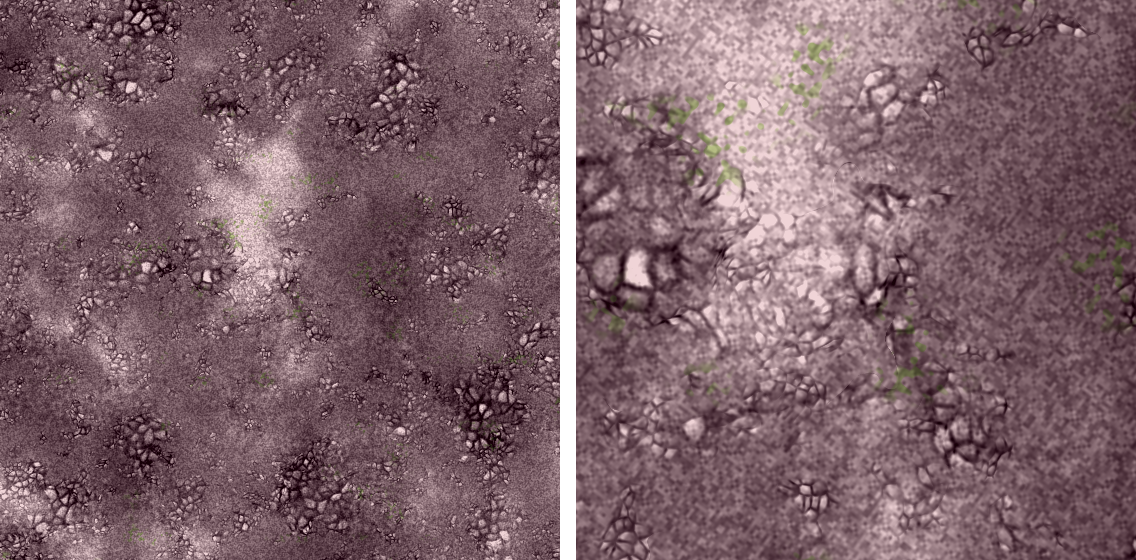
Left: the whole. Right: its middle third, enlarged.
Give the GLSL for this texture, as a Shadertoy shader.

```glsl
// Mauve weathered ground: mottled pale clouds under a fine grain, with ragged
// clusters of lit pebbles in three sizes, sandy speckle and a few moss flecks.
// Clouds are warped value-noise octaves; pebbles are shaded Voronoi cells.

const vec3 DARK_MAUVE = vec3(0.31, 0.20, 0.24);
const vec3 PALE_MAUVE = vec3(0.76, 0.65, 0.67);
const vec3 MOSS_GREEN = vec3(0.36, 0.43, 0.20);

const float CLOUD_SCALE = 6.4;
const float CLOUD_GAIN = 0.56;
const float CLOUD_CONTRAST = 1.08;
const float BASE_TONE = 0.285;
const float PEAK_TONE = 0.5;
const float GRAIN_SCALE = 470.0;
const float GRAIN_STRENGTH = 0.56;
const float SPECKLE_SCALE = 175.0;
const float SPECKLE_STRENGTH = 0.55;
const vec3 CLUSTER_SCALE = vec3(6.5, 10.5, 18.0);
const vec3 CLUSTER_CHANCE = vec3(0.5, 0.48, 0.5);
const vec3 PEBBLE_SCALE = vec3(56.0, 88.0, 135.0);
const vec3 PEBBLE_STRENGTH = vec3(1.0, 0.9, 0.75);
const vec2 LIGHT_DIRECTION = vec2(-0.6, 0.8);
const mat2 TURN = mat2(0.8, 0.6, -0.6, 0.8);

float hash(vec2 p) {
    vec3 q = fract(p.xyx * 0.1031);
    q += dot(q, q.yzx + 33.33);
    return fract((q.x + q.y) * q.z);
}

vec2 hash2(vec2 p) {
    return vec2(hash(p + 17.3), hash(p + 91.7));
}

float noise(vec2 p) {
    vec2 cell = floor(p);
    vec2 f = fract(p);
    f = f * f * (3.0 - 2.0 * f);
    float low = mix(hash(cell), hash(cell + vec2(1, 0)), f.x);
    float high = mix(hash(cell + vec2(0, 1)), hash(cell + vec2(1, 1)), f.x);
    return mix(low, high, f.y);
}

vec2 noise2(vec2 p) {
    return vec2(noise(p), noise(p + 57.0)) - 0.5;
}

float clouds(vec2 p) {
    float sum = 0.0, total = 0.0, weight = 1.0;
    for (int i = 0; i < 5; i++) {
        sum += weight * noise(p);
        total += weight;
        p = TURN * p * 2.03 + 13.7;
        weight *= CLOUD_GAIN;
    }
    return sum / total;
}

// Height of the nearest ragged cluster: 1 at its centre, 0 at its rim.
float clusterField(vec2 p, float chance, float seed) {
    vec2 cell = floor(p);
    float field = -1.0;
    for (int y = -1; y <= 1; y++)
    for (int x = -1; x <= 1; x++) {
        vec2 id = cell + vec2(x, y);
        vec2 key = id + seed;
        if (hash(key) > chance) continue;
        vec2 offset = p - id - 0.2 - 0.6 * hash2(key);
        float radius = mix(0.26, 0.54, hash(key + 5.1));
        float height = 1.0 - length(offset) / radius;
        // Some clusters end abruptly along a straight break.
        float angle = 6.2832 * hash(key + 8.9);
        float beyond = dot(offset, vec2(cos(angle), sin(angle))) - 0.4 * radius;
        float broken = step(0.65, hash(key + 3.3));
        height -= broken * 1.5 * smoothstep(0.0, 0.03, beyond);
        field = max(field, height);
    }
    return field;
}

// Tone change of packed pebbles: dark gaps, round tops lit from the upper left.
float pebbles(vec2 p, float gapDepth) {
    vec2 cell = floor(p);
    vec2 toCentre = vec2(0.0);
    float nearest = 9.0, second = 9.0, brightness = 0.0;
    for (int y = -1; y <= 1; y++)
    for (int x = -1; x <= 1; x++) {
        vec2 id = cell + vec2(x, y);
        vec2 offset = p - id - hash2(id);
        float d = length(offset);
        if (d < nearest) {
            second = nearest;
            nearest = d;
            toCentre = offset;
            brightness = hash(id + 41.0);
        } else {
            second = min(second, d);
        }
    }
    float face = smoothstep(0.0, 0.45, second - nearest);
    float top = 0.85 * brightness * brightness + 0.12 - 0.7 * nearest * nearest;
    return mix(-gapDepth, top + 0.85 * dot(toCentre, LIGHT_DIRECTION), face);
}

void mainImage(out vec4 fragColor, in vec2 fragCoord) {
    vec2 uv = fragCoord / iResolution.y;

    // Mottled ground with a few pale peaks
    vec2 drift = 0.05 * noise2(uv * 9.0 + 5.0);
    float cloud = clouds(TURN * (uv + drift) * CLOUD_SCALE + 3.4);
    float tone = BASE_TONE + CLOUD_CONTRAST * (cloud - 0.5);
    tone += PEAK_TONE * smoothstep(0.6, 0.86, cloud);

    // Sandy speckle in loose drifts
    float sandy = smoothstep(0.35, 0.75, clouds(uv * 11.0 + 83.0));
    float speckle = noise(TURN * uv * SPECKLE_SCALE) - 0.5;
    tone += SPECKLE_STRENGTH * sandy * speckle;

    // Pebble clusters, coarse to fine; finer stones fringe the coarser ones
    vec2 warp = noise2(uv * 30.0) + 0.5 * noise2(uv * 75.0);
    float gapDepth = mix(0.1, 0.75, noise(uv * 27.0 + 19.0));
    float fringe = -1.0;
    for (int i = 0; i < 3; i++) {
        float scale = CLUSTER_SCALE[i];
        float field = clusterField((uv + 0.05 * warp) * scale, CLUSTER_CHANCE[i], float(i) * 37.0);
        float ragged = max(field, fringe) + 1.2 * (noise(uv * scale * 5.0) - 0.5);
        float cover = smoothstep(0.0, 0.7, ragged);
        float uncovered = 1.0 - smoothstep(0.3, 0.7, fringe);
        vec2 p = (uv + 0.012 * warp) * PEBBLE_SCALE[i];
        tone += cover * uncovered * PEBBLE_STRENGTH[i] * pebbles(p, gapDepth);
        fringe = max(fringe, field + 0.2);
    }

    // Fine grain, rougher on pale ground
    float grain = noise(TURN * uv * GRAIN_SCALE) - 0.5;
    tone += grain * GRAIN_STRENGTH * (0.8 + 0.6 * clamp(tone, 0.0, 1.0));
    vec3 color = mix(DARK_MAUVE, PALE_MAUVE, clamp(tone, -0.5, 1.4));

    // Moss flecks gathered in small patches
    float patches = smoothstep(0.7, 0.95, noise(uv * vec2(17.0, 25.0) + 71.0));
    float flecks = smoothstep(0.58, 0.8, noise(TURN * uv * 230.0 + 29.0));
    color = mix(color, MOSS_GREEN * (0.75 + 0.6 * tone), 0.65 * patches * flecks);

    fragColor = vec4(clamp(color, 0.0, 1.0), 1.0);
}
```
